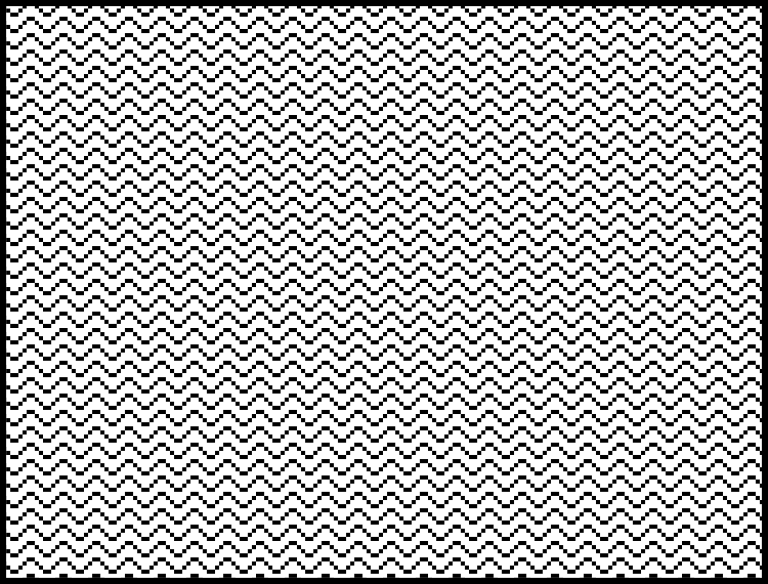
Reproduce this pattern procedurally as a Shadertoy shader.

```glsl
// Stacked stair-step waves in black on white inside a black frame.
// The plane is a grid of square cells; each column steps down from the nearest
// crest, and exact box coverage of the cells smooths every edge.

const float CELLS_ACROSS = 187.5;   // canvas width in cells
const float FRAME = 1.5;            // frame thickness in cells
const float WAVE_LENGTH = 8.0;      // cells from crest to crest
const float WAVE_SPACING = 4.0;     // cells from one wave to the next
const float CREST_X = 6.0;          // centre of the first crest, in cells
const vec3 INK = vec3(0.0);
const vec3 PAPER = vec3(1.0);

// 1 where the cell belongs to a wave, 0 elsewhere
float waveCell(vec2 cell) {
    float halfWave = 0.5 * WAVE_LENGTH;
    float fromCrest = abs(mod(cell.x + 0.5 - CREST_X + halfWave, WAVE_LENGTH) - halfWave);
    float drop = floor(fromCrest);
    return 1.0 - step(0.5, mod(cell.y + drop, WAVE_SPACING));
}

// Share of a pixel-sized box covered by wave cells
float waveCoverage(vec2 p, float pixel) {
    vec2 q = p - 0.5;
    vec2 cell = floor(q);
    vec2 blend = clamp((fract(q) - 0.5) / min(pixel, 1.0) + 0.5, 0.0, 1.0);
    float lower = mix(waveCell(cell), waveCell(cell + vec2(1.0, 0.0)), blend.x);
    float upper = mix(waveCell(cell + vec2(0.0, 1.0)), waveCell(cell + 1.0), blend.x);
    return mix(lower, upper, blend.y);
}

void mainImage(out vec4 fragColor, in vec2 fragCoord) {
    float pixel = CELLS_ACROSS / iResolution.x;
    vec2 pos = fragCoord * pixel;
    vec2 size = iResolution.xy * pixel;

    // Waves start at the lower left inner corner of the frame
    float ink = waveCoverage(pos - FRAME, pixel);

    // Frame around the canvas edge
    vec2 edge = min(pos, size - pos) - FRAME;
    vec2 inside = clamp(edge / pixel + 0.5, 0.0, 1.0);
    ink = mix(1.0, ink, inside.x * inside.y);

    fragColor = vec4(mix(PAPER, INK, ink), 1.0);
}
```
